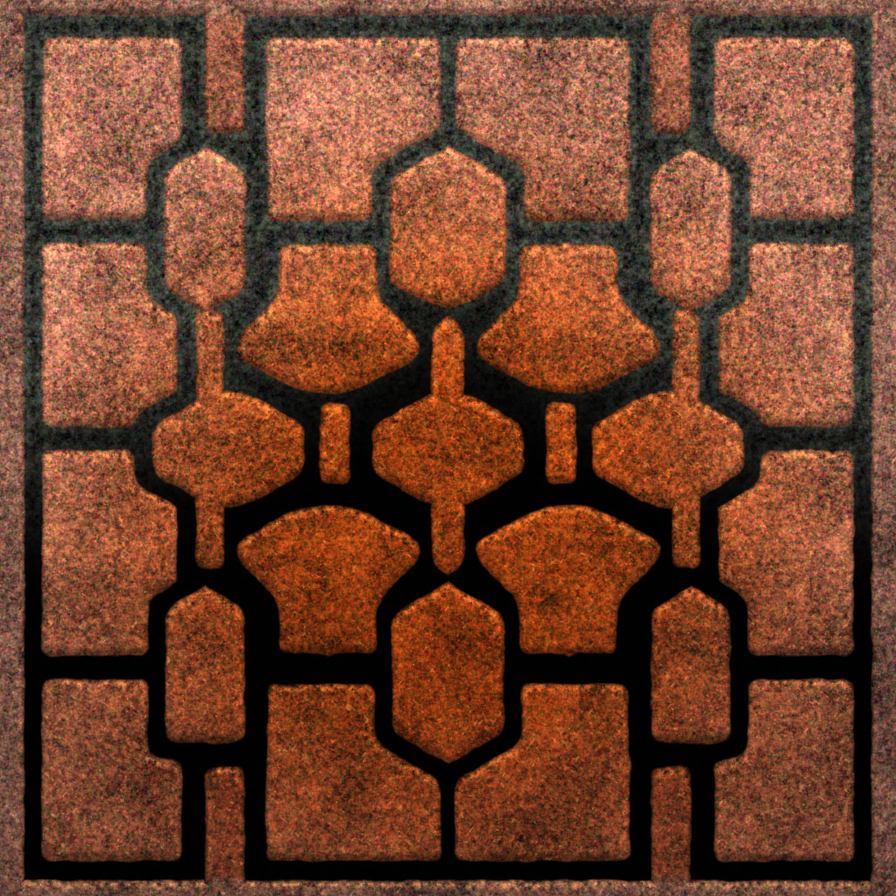
A WebGL 1 fragment shader for this pattern:

```glsl
precision highp float;
// Terracotta paving panel: mirrored hexagons, stems, bells and slabs set in dark grout.
// Distance functions shape the tiles, their slope lights the bevels, and noise
// roughens the clay; colour glows orange near the centre and turns rosy above.
uniform vec2 u_resolution;

#define GRID 768.0        // design units across the canvas
#define GAP 15.0          // grout width around cut slabs
#define ROUNDING 10.0     // corner softness
#define WOBBLE 3.5        // unevenness of the edges
#define GRAIN 1.0         // strength of the clay speckle
#define BEVEL 7.0         // width of the lit rim
#define EMBER vec3(0.65, 0.275, 0.08)
#define ROSE vec3(0.69, 0.445, 0.35)
#define DUST vec3(0.53, 0.37, 0.31)
#define SLATE vec3(0.23, 0.24, 0.21)
#define SOOT vec3(0.008, 0.006, 0.006)

float hash(vec2 p) {
  vec3 k = fract(p.xyx * vec3(0.1031, 0.1030, 0.0973));
  k += dot(k, k.yzx + 33.33);
  return fract((k.x + k.y) * k.z);
}

float noise(vec2 p) {
  vec2 i = floor(p), f = fract(p);
  f = f * f * (3.0 - 2.0 * f);
  i += 700.0;
  return mix(mix(hash(i), hash(i + vec2(1.0, 0.0)), f.x),
             mix(hash(i + vec2(0.0, 1.0)), hash(i + 1.0), f.x), f.y);
}

// Each octave is turned so that no grid shows
float fbm(vec2 p) {
  float sum = 0.0, amp = 0.5;
  for (int i = 0; i < 4; i++) {
    sum += amp * noise(p);
    p = mat2(1.6, 1.2, -1.2, 1.6) * p + 19.3;
    amp *= 0.5;
  }
  return sum / 0.9375;
}

// Smooth intersection, rounds the corners where two edges meet
float meet(float a, float b) {
  float h = max(ROUNDING - abs(a - b), 0.0);
  return max(a, b) + h * h * 0.25 / ROUNDING;
}

float box(vec2 p, vec2 size) {
  p = abs(p) - size;
  return meet(p.x, p.y);
}

// Upright hexagon: half width, apex height and slope of the pointed ends
float hexagon(vec2 p, float width, float apex, float slope) {
  p = abs(p);
  return meet(p.x - width, (p.y + slope * p.x - apex) / sqrt(1.0 + slope * slope));
}

float hub(vec2 p) {
  return meet(hexagon(p, 65.0, 57.0, 0.56), abs(p.y) - 51.0);
}

// Bell: a wide base flowing into a straight neck towards +y
float bell(vec2 p) {
  p.x = abs(p.x);
  float base = meet(meet(p.x - 80.0, -p.y - 41.0), (0.55 * p.x - p.y - 53.0) / 1.14);
  base = meet(base, (p.x + p.y - 84.0) / 1.414);
  float neck = box(p - vec2(0.0, 40.0), vec2(42.0, 46.0));
  return -meet(-base, -neck);
}

// Signed distance to clay, negative inside; p is centred on the canvas
float clay(vec2 p) {
  p.x = abs(p.x);
  // hexagonal cells and the stems that join them
  float cells = meet(hexagon(p - vec2(0.0, 187.0), 50.0, 72.0, 0.55), 119.0 - p.y);
  cells = min(cells, hexagon(p - vec2(0.0, -193.0), 48.0, 78.0, 0.58));
  cells = min(cells, hexagon(p - vec2(208.0, 187.0), 35.0, 71.0, 0.6));
  cells = min(cells, meet(hexagon(p - vec2(208.0, -196.0), 34.0, 78.0, 0.6), -253.0 - p.y));
  cells = min(cells, min(hub(p + vec2(0.0, 1.0)), hub(p - vec2(188.0, -1.0))));
  cells = min(cells, hexagon(p - vec2(0.0, 2.0), 14.0, 111.0, 0.6));
  cells = min(cells, box(p - vec2(204.0, 8.0), vec2(12.0, 111.0)));
  // side and middle slabs, split by joints and cut back around the cells
  float side = box(p - vec2(288.0, -1.0), vec2(60.0, 353.0));
  float joints = min(abs(p.y - 186.0), min(abs(p.y - 8.0), abs(p.y + 188.0))) - 10.0;
  float middle = box(p - vec2(81.0, -1.0), vec2(75.0, 353.0));
  float slabs = min(meet(side, -joints), meet(middle, 198.0 - abs(p.y + 4.0)));
  slabs = meet(slabs, GAP - cells);
  // bells, pegs, and the border with its inward strips
  float bells = bell(vec2(p.x - 103.0, abs(p.y + 1.0) - 89.0));
  float pegs = box(p - vec2(97.0, 4.0), vec2(13.0, 35.0));
  float border = max(p.x - 363.0, abs(p.y) - 370.5);
  float strips = meet(abs(p.x - 191.0) - 17.0, 271.0 - abs(p.y + 2.0));
  return min(min(min(cells, slabs), min(bells, pegs)), min(-border, strips));
}

void main() {
  vec2 p = (gl_FragCoord.xy / u_resolution - 0.5) * GRID;
  float soft = max(1.2, 0.8 * GRID / u_resolution.y);
  vec2 q = p + WOBBLE * (vec2(fbm(p * 0.07), fbm(p * 0.07 + 71.0)) - 0.5);
  float d = clay(q);
  vec2 slope = vec2(clay(q + vec2(2.0, 0.0)), clay(q + vec2(0.0, 2.0))) - d;

  // clay colour: ember centre, rosy top, brown foot and strips, dusty border
  float ember = 1.0 - smoothstep(110.0, 415.0, length(p + vec2(0.0, 75.0)));
  vec3 tile = mix(ROSE, EMBER, ember);
  vec3 shade = mix(vec3(0.67, 0.58, 0.50), vec3(1.0), smoothstep(-330.0, 170.0, p.y));
  tile *= mix(shade, vec3(0.86), 0.3 * ember);
  float strip = step(abs(abs(p.x) - 191.0), 19.0) * step(268.0, abs(p.y));
  tile *= 1.0 - vec3(0.14, 0.22, 0.26) * strip;
  float edge = max(abs(p.x) - 363.0, abs(p.y) - 370.5);
  vec3 dust = DUST * mix(0.74, 1.0, smoothstep(-300.0, 200.0, p.y));
  tile = mix(tile, dust, 0.85 * smoothstep(-8.0, 6.0, edge));

  // blotches, speckle, coloured grit and pale flecks
  float speckle = fbm(p * 0.27) - 0.5;
  float blotch = fbm(p * 0.024 + 9.0) - 0.5;
  vec2 turned = mat2(0.8, 0.6, -0.6, 0.8) * p;
  vec3 grit = vec3(noise(turned * 0.58), noise(turned * 0.58 + 41.0), noise(turned * 0.58 + 83.0)) - 0.5;
  float grain = noise(turned * 0.65 + 137.0) - 0.5;
  tile *= max(1.0 + GRAIN * speckle + 0.65 * blotch + 0.42 * grit + 0.48 * grain, 0.2);
  tile += vec3(0.16, 0.13, 0.08) * smoothstep(0.80, 0.97, noise(turned * 0.33 + 211.0));

  // rim: lit from above, darkened at the foot
  float rim = exp(-pow((d + 3.5) / BEVEL * 2.0, 2.0));
  float facing = clamp(slope.y * 0.5 + 0.12, -1.0, 1.0);
  tile += rim * max(facing, 0.0) * vec3(0.32, 0.20, 0.09) * (0.5 + speckle * 2.0);
  tile *= 1.0 - 0.35 * rim * max(-facing, 0.0);
  tile *= 1.0 - 0.30 * smoothstep(-4.0, 0.0, d);

  // grout: grey slate above, soot below and in the centre
  float daylight = smoothstep(10.0, 225.0, p.y + 0.4 * abs(p.x));
  vec3 grout = mix(SOOT, SLATE, daylight);
  grout *= 1.0 + 1.5 * speckle + 0.5 * grit + 0.5 * grain - 0.3 * smoothstep(2.0, 9.0, d);

  gl_FragColor = vec4(clamp(mix(grout, tile, smoothstep(soft, -soft, d)), 0.0, 1.0), 1.0);
}
```
